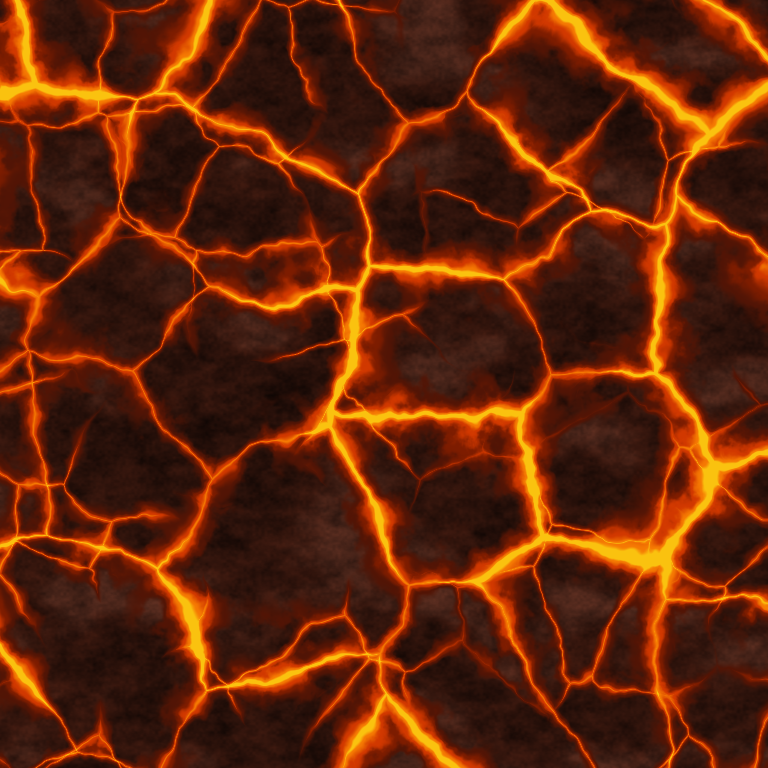
Give the GLSL for this texture, as a Shadertoy shader.

```glsl
// Cracked volcanic rock: glowing lava seams between dark, grainy plates.
// Two warped cellular networks give wide seams and hairline cracks; noise
// varies their heat, and a colour ramp turns heat into rock, ember and lava.

#define PLATES 4.5          // large plates across the canvas
#define SHARDS 7.2          // small shards across the canvas
#define WARP 0.075          // how far the seams wander
#define SEAM_THIN 0.0065    // glow falloff of a cool seam
#define SEAM_WIDE 0.0185    // glow falloff of a hot seam
#define HAIR_WIDTH 0.006    // glow falloff of a hairline crack
#define HALO_REACH 0.036    // reach of the smouldering halo
#define HALO_HEAT 0.36
#define GRAIN 0.45          // contrast of the rock surface

const vec3 ROCK   = vec3(0.185, 0.075, 0.045);
const vec3 EMBER  = vec3(0.32, 0.08, 0.02);
const vec3 RED    = vec3(0.49, 0.11, 0.00);
const vec3 ORANGE = vec3(0.82, 0.22, 0.00);
const vec3 AMBER  = vec3(0.96, 0.47, 0.01);
const vec3 YELLOW = vec3(0.98, 0.76, 0.06);

vec2 hash2(vec2 p) {
    vec3 q = fract(p.xyx * vec3(0.1031, 0.1030, 0.0973));
    q += dot(q, q.yzx + 33.33);
    return fract((q.xx + q.yz) * q.zy);
}

float noise(vec2 p) {
    vec2 i = floor(p), f = fract(p);
    f = f * f * (3.0 - 2.0 * f);
    vec2 e = vec2(0.0, 1.0);
    return mix(mix(hash2(i).x, hash2(i + e.yx).x, f.x),
               mix(hash2(i + e.xy).x, hash2(i + e.yy).x, f.x), f.y);
}

// Layered noise, centred on 0.5
float fbm(vec2 p) {
    float sum = 0.0, amp = 0.5;
    for (int i = 0; i < 5; i++) {
        sum += amp * noise(p);
        p = mat2(1.6, 1.2, -1.2, 1.6) * p + 17.3;
        amp *= 0.5;
    }
    return sum / 0.97;
}

// Distance to the nearest border between cells
float cellBorder(vec2 p) {
    vec2 cell = floor(p), f = fract(p), nearCell = vec2(0.0), nearest = vec2(0.0);
    float best = 8.0;
    for (int y = -1; y <= 1; y++)
    for (int x = -1; x <= 1; x++) {
        vec2 g = vec2(x, y);
        vec2 r = g + 0.08 + 0.84 * hash2(cell + g) - f;
        if (dot(r, r) < best) { best = dot(r, r); nearest = r; nearCell = g; }
    }
    float border = 8.0;
    for (int y = -2; y <= 2; y++)
    for (int x = -2; x <= 2; x++) {
        vec2 g = nearCell + vec2(x, y);
        vec2 r = g + 0.08 + 0.84 * hash2(cell + g) - f;
        vec2 gap = r - nearest;
        if (dot(gap, gap) > 1e-5)
            border = min(border, dot(0.5 * (nearest + r), normalize(gap)));
    }
    return max(border, 0.0);
}

vec3 rockColour(vec2 p) {
    float blotch = fbm(p * vec2(9.0, 14.0) + 61.0);
    float grit = fbm(p * vec2(48.0, 75.0) + 9.0);
    float speck = noise(p * 260.0);
    float shade = 1.0 + GRAIN * (2.2 * (blotch - 0.5) + 2.0 * (grit - 0.5) + 0.5 * (speck - 0.5));
    vec3 dusty = vec3(0.25, 0.135, 0.10);
    return mix(ROCK, dusty, 0.6 * smoothstep(0.52, 0.75, blotch)) * shade;
}

vec3 lavaRamp(vec3 rock, float heat) {
    vec3 c = mix(rock, EMBER, smoothstep(0.08, 0.27, heat));
    c = mix(c, RED, smoothstep(0.27, 0.48, heat));
    c = mix(c, ORANGE, smoothstep(0.48, 0.69, heat));
    c = mix(c, AMBER, smoothstep(0.69, 0.85, heat));
    return mix(c, YELLOW, smoothstep(0.85, 0.98, heat));
}

void mainImage(out vec4 fragColor, in vec2 fragCoord) {
    vec2 p = fragCoord / iResolution.y;

    // Ragged crack networks
    vec2 bend = vec2(fbm(p * 8.0 + 3.7), fbm(p * 8.0 + 41.2)) - 0.5;
    vec2 q = p + WARP * bend;
    float seam = cellBorder(q * PLATES + 12.0) / PLATES;
    float hair = cellBorder((q + 0.4 * WARP * bend.yx) * SHARDS + 37.0) / SHARDS;

    // Heat drifts along the seams, with lumpy and wispy edges
    float flow = smoothstep(0.22, 0.62, noise(p * 5.5 + 23.0));
    float lumps = smoothstep(0.28, 0.72, fbm(p * 24.0 + 5.0));
    float wisps = 1.0 - abs(2.0 * fbm(p * 17.0 + bend * 3.0 + 80.0) - 1.0);
    float width = mix(SEAM_THIN, SEAM_WIDE, flow) * mix(0.6, 1.4, lumps);
    float heat = mix(0.82, 1.12, flow) * exp(-seam / width);

    // Hairlines fade in and out
    float gate = smoothstep(0.3, 0.65, noise(p * 6.5 + 71.0));
    float hairHeat = 0.82 * gate * exp(-hair / (HAIR_WIDTH * mix(0.6, 1.4, lumps)));
    heat = max(heat, hairHeat) + 0.2 * min(heat, hairHeat);

    // Smouldering halo around both networks
    float halo = exp(-seam / HALO_REACH) + 0.4 * gate * exp(-hair / (0.6 * HALO_REACH));
    heat += HALO_HEAT * halo * lumps * wisps * wisps * (1.0 - smoothstep(0.3, 0.9, heat));

    fragColor = vec4(lavaRamp(rockColour(p), heat), 1.0);
}
```
